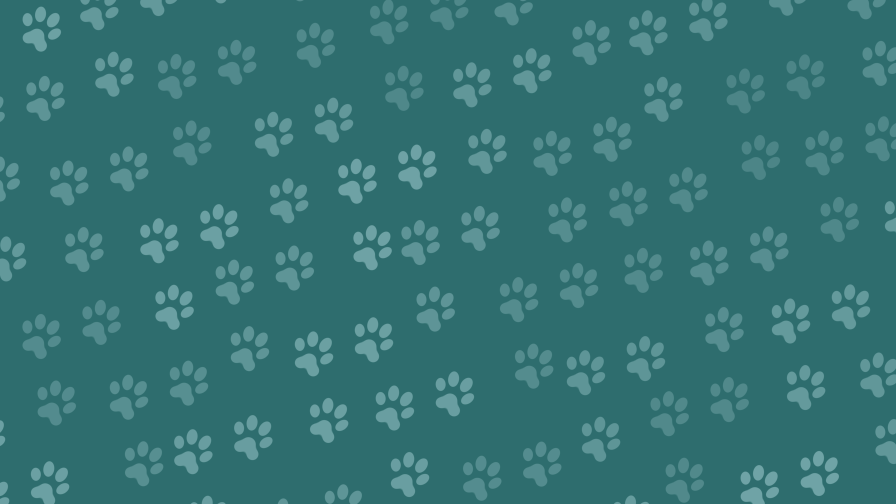
This pattern is drawn by a WebGL 2 fragment shader. Its source:

```glsl
#version 300 es
precision highp float;
// Pale paw prints scattered over a flat teal ground.
// Prints come in L-shaped groups of three that share one tint; the groups
// interlock on a slanted lattice and are shifted by a hash.

#define GROUND vec3(0.180, 0.428, 0.430)
#define INK_DIM vec3(0.295, 0.520, 0.528)
#define INK_BRIGHT vec3(0.440, 0.645, 0.655)
#define PAW_SIZE 0.0154
#define STEP_SIDE vec2(0.119, 0.028)
#define STEP_DOWN vec2(0.030, -0.132)
#define SPREAD 1.096
#define JITTER 0.048

uniform vec2 u_resolution;
out vec4 fragColor;

float hash(vec2 p) {
    return fract(sin(dot(p, vec2(127.1, 311.7))) * 43758.5453);
}

// Approximate distance to an ellipse leaning clockwise by an angle
float ellipse(vec2 p, vec2 radii, float lean) {
    float c = cos(lean), s = sin(lean);
    p = mat2(c, s, -s, c) * p;
    float k = length(p / radii);
    return k * (k - 1.0) / max(length(p / (radii * radii)), 1e-4);
}

float smoothMin(float a, float b, float k) {
    float h = max(k - abs(a - b), 0.0) / k;
    return min(a, b) - 0.25 * h * h * k;
}

// Distance to one print: a three-lobed pad and four toes
float paw(vec2 p) {
    float leftLobe = length(p - vec2(-1.48, -0.86)) - 0.70;
    float topLobe = length(p - vec2(-0.35, -0.62)) - 0.95;
    float lowLobe = length(p - vec2(0.18, -1.86)) - 0.76;
    float pad = smoothMin(smoothMin(leftLobe, topLobe, 0.6), lowLobe, 0.6);

    float toes = ellipse(p - vec2(-1.55, 1.50), vec2(0.64, 0.84), -0.05);
    toes = min(toes, ellipse(p - vec2(0.12, 2.18), vec2(0.70, 1.00), 0.15));
    toes = min(toes, ellipse(p - vec2(1.76, 1.43), vec2(0.70, 1.02), 0.62));
    toes = min(toes, ellipse(p - vec2(1.92, -0.36), vec2(0.61, 0.92), 0.98));
    return min(pad, toes);
}

// Distance to a group: corner print, one beside it, one below it
float pawGroup(vec2 p) {
    float d = paw(p / PAW_SIZE);
    d = min(d, paw((p - STEP_SIDE) / PAW_SIZE));
    d = min(d, paw((p - STEP_DOWN) / PAW_SIZE));
    return d * PAW_SIZE;
}

void main() {
    vec2 p = gl_FragCoord.xy / u_resolution.y;
    float pixel = 1.0 / u_resolution.y;
    vec3 color = GROUND;

    // Lattice on which the L-shaped groups interlock
    mat2 lattice = SPREAD * mat2(3.0 * STEP_SIDE, STEP_SIDE + STEP_DOWN);
    vec2 cell = floor(inverse(lattice) * p);

    // Nearby groups, each with its own shift and tint
    for (int y = -1; y <= 1; y++) {
        for (int x = -1; x <= 1; x++) {
            vec2 id = cell + vec2(x, y);
            vec2 shift = vec2(hash(id), hash(id + 17.3)) - 0.5;
            float d = pawGroup(p - lattice * id - JITTER * shift);
            vec3 ink = mix(INK_DIM, INK_BRIGHT, hash(id + 41.9));
            color = mix(color, ink, smoothstep(0.7 * pixel, -0.7 * pixel, d));
        }
    }
    fragColor = vec4(color, 1.0);
}
```
